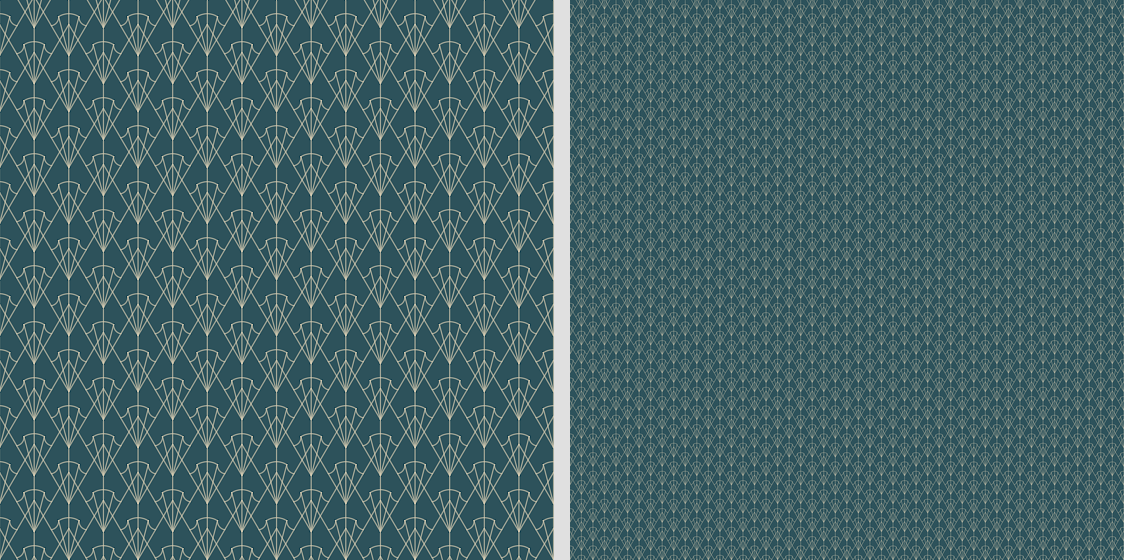
Left: one tile. Right: repeated 3 by 3.
A WebGL 2 fragment shader for this pattern:

```glsl
#version 300 es
precision highp float;
// Art deco lattice of fans: thin cream lines on deep teal, 8 x 10 tiles.
// Each tile holds two half-dropped copies of a mirrored motif made of
// segments and arcs, smoothed by the exact integral of a cubic filter.

uniform vec2 u_resolution;
out vec4 fragColor;

const vec2 REPEATS = vec2(8.0, 10.0);
const vec2 TILE = vec2(1.2353, 1.0);       // tile size, in tile heights
const vec2 ORIGIN = vec2(-0.008, 0.008);   // tip of the first fan
const float HALF_LINE = 0.0068;
const float SHARPNESS = -0.75;             // negative lobe of the filter

const vec3 TEAL = vec3(0.176, 0.322, 0.357);
const vec3 CREAM = vec3(0.87, 0.82, 0.71);

float segmentDistance(vec2 p, vec2 a, vec2 b) {
  vec2 ab = b - a;
  float t = clamp(dot(p - a, ab) / dot(ab, ab), 0.0, 1.0);
  return length(p - a - ab * t);
}

// Arc from a to b, bulging by sag to the left of that direction.
float arcDistance(vec2 p, vec2 a, vec2 b, float sag) {
  vec2 chord = b - a;
  vec2 bulge = normalize(vec2(-chord.y, chord.x));
  float halfChord = 0.5 * length(chord);
  float radius = (halfChord * halfChord + sag * sag) / (2.0 * sag);
  vec2 q = p - 0.5 * (a + b) + bulge * (radius - sag);
  float reach = length(q);
  if (dot(q, bulge) * radius > (radius - sag) * reach) return abs(reach - radius);
  return min(length(p - a), length(p - b));
}

// Integral of the cubic convolution kernel from 0 to x, x in pixels.
float kernelIntegral(float x) {
  float s = SHARPNESS;
  float t = min(abs(x), 2.0);
  float core = t * (1.0 + t * t * ((s + 2.0) * t / 4.0 - (s + 3.0) / 3.0));
  float lobe = 0.5 + s * (4.0 / 3.0 + t * (-4.0 + t * (4.0 + t * (t / 4.0 - 5.0 / 3.0))));
  return sign(x) * (t < 1.0 ? core : lobe);
}

// Ground left visible by a line at distance d.
float groundBeside(float d, float pixel) {
  float outer = kernelIntegral((d + HALF_LINE) / pixel);
  float inner = kernelIntegral((d - HALF_LINE) / pixel);
  return 1.0 - (outer - inner);
}

// One fan with its tip at the origin, plus the long lines to its neighbours.
float fanGround(vec2 p, float pixel) {
  vec2 tip = vec2(0.0);
  vec2 peak = vec2(0.0, 0.556);
  vec2 nextTip = vec2(0.5 * TILE.x, -0.5);
  vec2 shoulder = vec2(0.182, 0.694);
  vec2 wing = vec2(0.312, 0.533);
  vec2 mirror = vec2(-1.0, 1.0);

  float ground = groundBeside(arcDistance(p, shoulder * mirror, shoulder, 0.053), pixel);
  for (int side = 0; side < 2; side++) {
    ground *= groundBeside(segmentDistance(p, peak, nextTip), pixel);
    ground *= groundBeside(segmentDistance(p, tip, shoulder), pixel);
    ground *= groundBeside(arcDistance(p, wing, shoulder, 0.04), pixel);
    p *= mirror;
  }
  return ground;
}

// Both half-dropped lattices, with the rows that overlap each cell.
float latticeGround(vec2 p, float pixel) {
  float ground = 1.0;
  for (int k = 0; k < 2; k++) {
    vec2 shifted = p - 0.5 * float(k) * TILE;
    vec2 cell = (fract(shifted / TILE + 0.5) - 0.5) * TILE;
    ground *= groundBeside(abs(cell.x), pixel);              // column line
    for (int row = -1; row <= 1; row++) {
      ground *= fanGround(cell + vec2(0.0, float(row)), pixel);
    }
  }
  return ground;
}

void main() {
  vec2 uv = gl_FragCoord.xy / u_resolution;
  vec2 p = uv * REPEATS * TILE - ORIGIN;
  float pixel = REPEATS.y / u_resolution.y;
  float ground = latticeGround(p, pixel);
  fragColor = vec4(clamp(mix(CREAM, TEAL, ground), 0.0, 1.0), 1.0);
}
```
